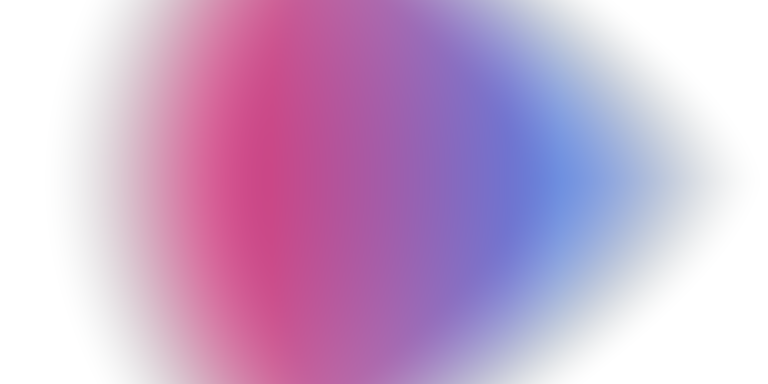
Write a WebGL 2 fragment shader that draws this background.

```glsl
#version 300 es
precision highp float;
// Soft blurred lens of colour on white, running from pink through purple to blue.

uniform vec2 u_resolution;
out vec4 fragColor;

// Horizontal colour ramp of the glow
vec3 spectrum(float x) {
  vec3 c = mix(vec3(0.83, 0.26, 0.52), vec3(0.79, 0.28, 0.53), smoothstep(0.25, 0.36, x));
  c = mix(c, vec3(0.64, 0.36, 0.66), clamp((x - 0.355) / 0.145, 0.0, 1.0));
  c = mix(c, vec3(0.44, 0.45, 0.81), clamp((x - 0.5) / 0.16, 0.0, 1.0));
  return mix(c, vec3(0.39, 0.53, 0.87), clamp((x - 0.66) / 0.07, 0.0, 1.0));
}

// Coverage: a gently curved left edge and a right edge tapering to a blunt tip
float coverage(vec2 uv) {
  float d = abs(uv.y - 0.53);
  float leftShift = 0.24 * d * d;
  float rightShift = 0.6 * pow(d, 1.5);
  float left = smoothstep(0.05, 0.35, uv.x - leftShift);
  float right = 1.0 - smoothstep(0.677, 1.0, uv.x + rightShift);
  return left * right * (1.0 - 0.4 * d * d);
}

void main() {
  vec2 uv = gl_FragCoord.xy / u_resolution;
  float alpha = coverage(uv);

  // The thin outer haze fades to grey before it vanishes
  vec3 haze = vec3(0.22, 0.27, 0.27);
  vec3 glow = mix(haze, spectrum(uv.x), alpha * (2.0 - alpha));

  fragColor = vec4(mix(vec3(1.0), glow, alpha), 1.0);
}
```
